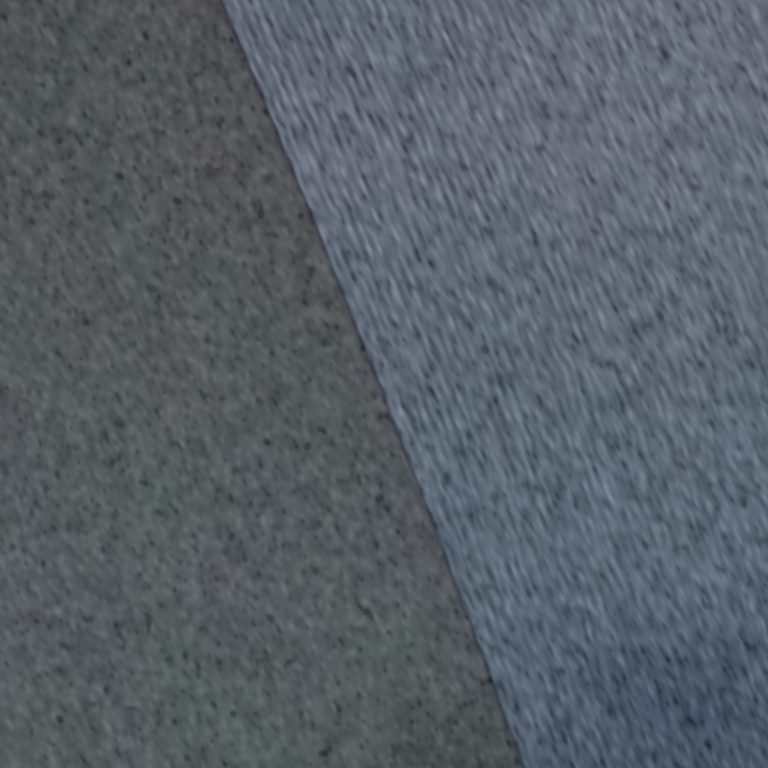
Give the GLSL for this texture, as a Shadertoy shader.

```glsl
// Two woven cloth panels, grey felt and ribbed blue twill, meeting at a slanted seam.

const float TAU = 6.2831853;

vec3 hash3(vec2 p) {
    vec3 q = fract(p.xyx * vec3(0.1031, 0.1030, 0.0973));
    q += dot(q, q.yxz + 33.33);
    return fract((q.xxy + q.yzz) * q.zyx);
}

// Cellular noise: soft light and dark flecks, one per jittered cell, about -1 to 1.
float flecks(vec2 p, float sharpness) {
    vec2 cell = floor(p);
    float sum = 0.0;
    for (int j = -1; j <= 1; j++) {
        for (int i = -1; i <= 1; i++) {
            vec2 id = cell + vec2(i, j);
            vec3 rnd = hash3(id + 200.0);
            vec2 offset = id + 0.15 + 0.7 * rnd.xy - p;
            sum += (rnd.z - 0.5) * exp(-sharpness * dot(offset, offset));
        }
    }
    return 2.0 * sum;
}

// Layered sines for slow drifts of tone.
float drift(vec2 p) {
    float sum = 0.0, amp = 0.5;
    for (int i = 0; i < 4; i++) {
        sum += amp * sin(p.x + 1.3 * sin(p.y * 0.8)) * cos(p.y + 0.7 * p.x);
        p = mat2(1.3, 1.1, -1.1, 1.3) * p + 2.1;
        amp *= 0.6;
    }
    return sum;
}

// Soft round spot of the given radii.
float spot(vec2 p, vec2 center, vec2 radii) {
    vec2 q = (p - center) / radii;
    return exp(-dot(q, q));
}

// Distance across the slightly bowed seam, positive on the twill.
float seamDistance(vec2 p) {
    return 0.93 * (p.x - (0.682 - 0.36 * p.y - 0.034 * p.y * p.y));
}

vec3 feltColor(vec2 p, float d) {
    vec3 base = mix(vec3(0.325, 0.355, 0.365), vec3(0.325, 0.34, 0.345), smoothstep(0.2, 0.9, p.y));
    base -= vec3(0.008, 0.018, 0.012) * exp(d * 9.0);
    base -= 0.02 * spot(p, vec2(0.0, 1.0), vec2(0.25, 0.3));
    base -= vec3(0.045, 0.05, 0.055) * spot(p, vec2(0.59, 0.02), vec2(0.12, 0.06));
    base += vec3(-0.008, 0.008, -0.003) * drift(p * 13.0);

    // Short fibres lean down to the right.
    vec2 fibre = vec2(p.x + 0.5 * p.y, p.y - 0.5 * p.x);
    float fine = flecks(fibre * vec2(130.0, 80.0), 4.0);
    float coarse = flecks(fibre * vec2(62.0, 45.0) + 17.0, 4.0);
    float pits = flecks(fibre * vec2(100.0, 70.0) + 51.0, 4.0);
    float tone = 0.055 * fine + 0.028 * coarse + 0.02 * pits;
    tone -= 0.07 * smoothstep(0.35, 1.1, -pits);
    return base + 0.004 + tone;
}

vec3 twillColor(vec2 p, float d) {
    vec3 base = mix(vec3(0.353, 0.402, 0.452), vec3(0.382, 0.41, 0.46), smoothstep(0.3, 0.85, p.y));
    base += 0.022 * spot(p, vec2(0.9, 0.95), vec2(0.35, 0.25));
    base -= vec3(0.075, 0.075, 0.06) * spot(p, vec2(0.92, 0.08), vec2(0.22, 0.11));
    base -= 0.03 * smoothstep(0.04, 0.0, p.y);
    base += vec3(0.007, -0.005, 0.0) * drift(p * 11.0 + 4.0);

    // Ribs run beside the seam and loosen into broken threads farther out.
    float across = d + 0.0009 * drift(p * vec2(17.0, 9.0));
    float broken = flecks(vec2(across * 60.0, p.y * 30.0) + 9.0, 4.0);
    float ribs = sin(TAU * across / 0.0125) * (0.75 + 0.8 * broken);
    float ribStrength = exp(-2.0 * d) * mix(0.5, 1.0, smoothstep(0.1, 0.9, p.y));
    float threads = flecks(vec2(across * 175.0, p.y * 62.0), 4.0);
    float lint = flecks(vec2(across * 125.0, p.y * 75.0) + 31.0, 4.0);
    float tone = 0.05 * ribs * ribStrength + 0.075 * threads + 0.045 * lint;
    tone -= 0.05 * smoothstep(0.4, 1.0, -lint);
    return base + tone * vec3(0.98, 1.0, 1.02);
}

void mainImage(out vec4 fragColor, in vec2 fragCoord) {
    vec2 p = fragCoord / iResolution.xy;
    float d = seamDistance(p) + 0.0005 * sin(p.y * 95.0 + 2.0 * sin(p.y * 31.0));
    float soft = max(0.003, 1.0 / iResolution.y);

    vec3 color = mix(feltColor(p, min(d, 0.0)), twillColor(p, max(d, 0.0)), smoothstep(-soft, soft, d));

    // Dark crease with a pale stitched thread beside it.
    float stitch = 0.7 + 0.3 * sin(p.y * 210.0 + 2.0 * sin(p.y * 43.0));
    color -= vec3(0.10, 0.10, 0.085) * exp(-pow(d / 0.0035, 2.0)) * (0.6 + 0.4 * stitch);
    color += vec3(0.035, 0.035, 0.04) * exp(-pow((d - 0.008) / 0.0035, 2.0)) * stitch;

    fragColor = vec4(clamp(color, 0.0, 1.0), 1.0);
}
```
